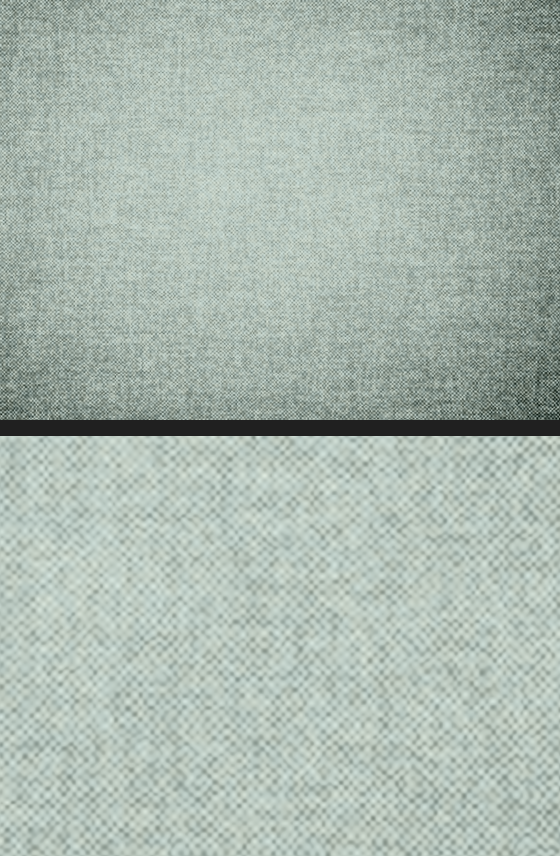
Top, the full canvas; bottom, a detail of the centre.
Reproduce this texture procedurally as a Shadertoy shader.

```glsl
// Fine grey-green woven cloth, softly lit and darkening toward its corners.

const float PI = 3.14159265;
const float THREADS = 220.0; // threads per canvas height
const float PEAK_LIGHT = 0.80;
const vec2 LIGHT_CENTRE = vec2(0.44, 0.58);
const vec3 SAGE_TINT = vec3(-0.055, 0.0, -0.035);

float hash(vec2 cell) {
    vec3 p = fract(cell.xyx * vec3(0.1031, 0.1030, 0.0973));
    p += dot(p, p.yzx + 33.33);
    return fract((p.x + p.y) * p.z);
}

// Smooth noise centred on zero
float noise(vec2 p) {
    vec2 cell = floor(p);
    vec2 f = fract(p);
    f = f * f * (3.0 - 2.0 * f);
    float low = mix(hash(cell), hash(cell + vec2(1.0, 0.0)), f.x);
    float high = mix(hash(cell + vec2(0.0, 1.0)), hash(cell + 1.0), f.x);
    return mix(low, high, f.y) - 0.5;
}

// Slow drift that keeps the threads from being perfectly straight
vec2 bendThreads(vec2 p, float amount) {
    vec2 drift = vec2(noise(p * 0.035), noise(p * 0.035 + 71.0));
    vec2 jitter = vec2(noise(p * vec2(0.6, 0.2)), noise(p * vec2(0.2, 0.6) + 37.0));
    return p + amount * (2.0 * drift + 0.6 * jitter);
}

// Plain weave: crossings alternate between raised and sunken
float plainWeave(vec2 p) {
    return cos(PI * p.x) * cos(PI * p.y);
}

// Uneven yarn thickness along both thread directions
float slubs(vec2 p, float stretch) {
    float weft = noise(p * vec2(1.0 / stretch, 0.9));
    float warp = noise(p * vec2(0.9, 1.0 / stretch) + 53.0);
    return weft + 0.8 * warp;
}

float lighting(vec2 uv, vec2 centre, float peak) {
    vec2 d = (uv - centre) * vec2(1.0, 0.9);
    float r2 = dot(d, d);
    return peak - 0.54 * r2 - 0.40 * r2 * r2;
}

// Compress values above the knee
float softenHighlights(float value, float knee) {
    return value - 0.45 * max(value - knee, 0.0);
}

void mainImage(out vec4 fragColor, in vec2 fragCoord) {
    vec2 uv = fragCoord / iResolution.xy;
    vec2 p = fragCoord / iResolution.y * THREADS;
    vec2 cloth = bendThreads(p, 0.8);

    // Fade the weave where threads become finer than a pixel
    float detail = 1.0 - smoothstep(0.65, 1.0, THREADS / iResolution.y);

    // Relief deepens where the light falls off
    float light = lighting(uv, LIGHT_CENTRE, PEAK_LIGHT);
    float depth = 0.78 + 2.1 * (PEAK_LIGHT - light);

    // Weave, yarn and fibre grain
    float grain = 0.125 * detail * plainWeave(cloth) * (1.0 + 0.8 * noise(p * 0.4));
    grain += 0.19 * noise(cloth * 0.95 + 17.0);
    grain += 0.075 * slubs(cloth, 18.0);
    grain += 0.025 * noise(p * 0.07 + 9.0);

    // Cool shift in scattered fibres
    float cool = 0.02 * noise(p * 0.5 + 91.0);
    float value = softenHighlights(light + grain * depth, 0.78);
    vec3 color = vec3(value) + SAGE_TINT + vec3(-cool, 0.0, cool);
    fragColor = vec4(clamp(color, 0.0, 1.0), 1.0);
}
```
